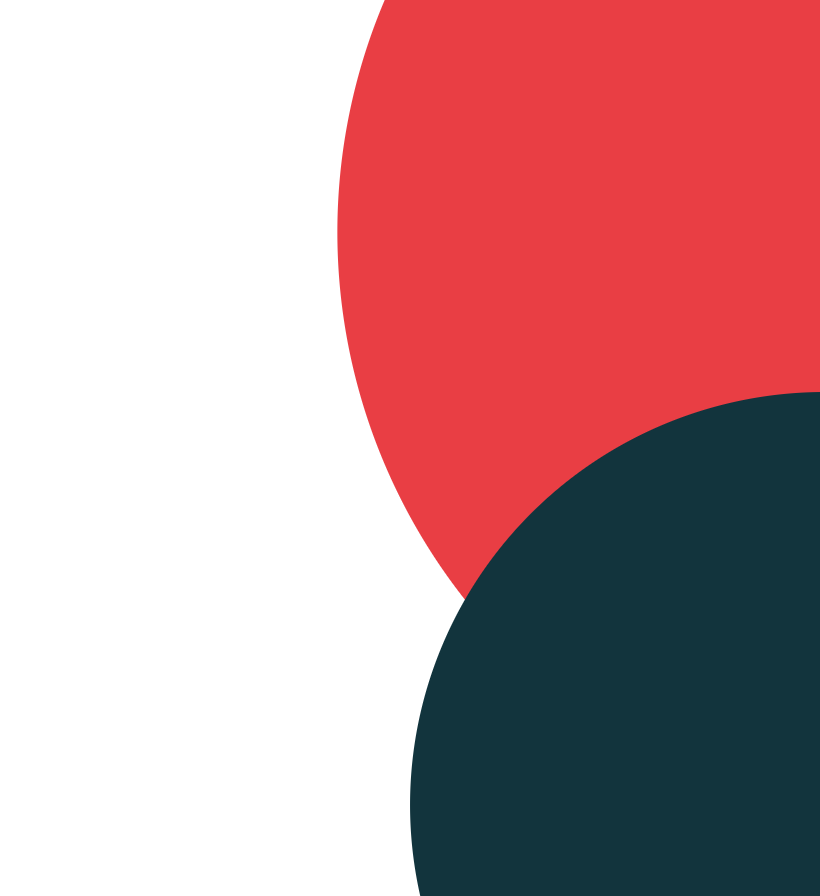
Give the GLSL for this background, as a Shadertoy shader.

```glsl
const vec3 PAPER = vec3(1.0);
const vec3 RED   = vec3(0.914, 0.243, 0.267);
const vec3 TEAL  = vec3(0.070, 0.203, 0.240);

// Lengths are in units of the canvas height
const float CANVAS_ASPECT = 0.9115;
const vec2  RED_CENTER    = vec2(1.0391, 0.7409);
const float RED_RADIUS    = 0.6641;
const vec2  TEAL_CENTER   = vec2(0.9167, 0.1016);
const float TEAL_RADIUS   = 0.4609;

// Antialiased coverage of a disc
float discMask(vec2 p, vec2 center, float radius) {
    float signedDist = length(p - center) - radius;
    return clamp(0.5 - signedDist * iResolution.y, 0.0, 1.0);
}

void mainImage(out vec4 fragColor, in vec2 fragCoord) {
    vec2 p = fragCoord / iResolution.xy * vec2(CANVAS_ASPECT, 1.0);

    // Layers from back to front
    vec3 color = PAPER;
    color = mix(color, RED, discMask(p, RED_CENTER, RED_RADIUS));
    color = mix(color, TEAL, discMask(p, TEAL_CENTER, TEAL_RADIUS));

    fragColor = vec4(color, 1.0);
}
```
